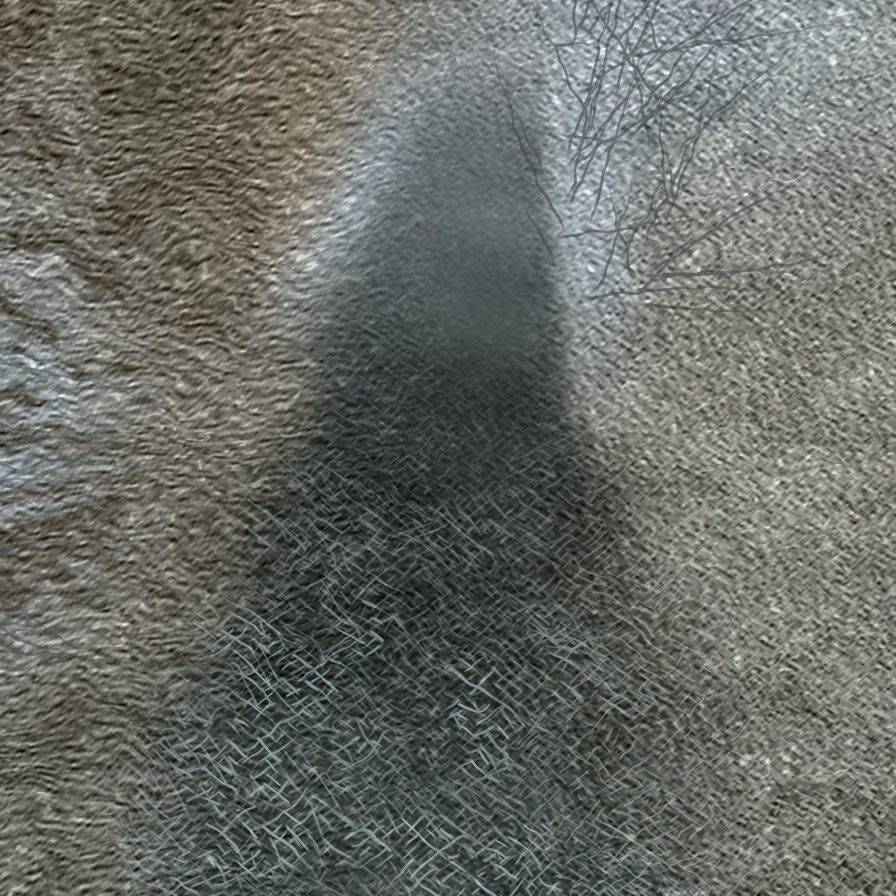
Write a WebGL 1 fragment shader that draws this texture.

```glsl
precision highp float;
// A dark misty cone over rippled, cracked ground with frost and bare twigs.
uniform vec2 u_resolution;
const vec3 SHADOW = vec3(0.135, 0.157, 0.150);
const vec3 MIST = vec3(0.37, 0.41, 0.42);
const vec3 FROST = vec3(0.60, 0.65, 0.69);
const vec3 EARTH = vec3(0.40, 0.38, 0.33);
const vec3 SAND = vec3(0.49, 0.49, 0.455);
const vec3 MOSS = vec3(0.36, 0.365, 0.335);
const vec3 SEAM_TINT = vec3(0.62, 0.71, 0.72);
const vec3 BARK = vec3(0.26, 0.28, 0.29);
const float SEAM_ROWS = 82.0;
const float RELIEF = 0.32;
const int TWIGS = 46;

float hash(vec2 p) {
  vec3 q = fract(vec3(p.xyx) * 0.1031);
  q += dot(q, q.yzx + 33.33);
  return fract((q.x + q.y) * q.z);
}
float noise(vec2 p) {
  vec2 i = floor(p), f = fract(p);
  f = f * f * (3.0 - 2.0 * f);
  return mix(mix(hash(i), hash(i + vec2(1.0, 0.0)), f.x),
             mix(hash(i + vec2(0.0, 1.0)), hash(i + 1.0), f.x), f.y);
}
float fbm(vec2 p) {
  float sum = 0.0, gain = 0.533;
  for (int i = 0; i < 4; i++) {
    sum += gain * noise(p);
    p = mat2(1.6, 1.2, -1.2, 1.6) * p + 7.3;
    gain *= 0.5;
  }
  return sum;
}
vec2 turn(vec2 p, float a) {
  return vec2(cos(a) * p.x + sin(a) * p.y, cos(a) * p.y - sin(a) * p.x);
}
float blob(vec2 p, vec2 center, vec2 radius) {
  vec2 d = (p - center) / radius;
  return exp(-dot(d, d));
}
// Rows of thin, wavering, broken strokes along the turned x axis.
float strokes(vec2 p, float angle, float rows, float seed) {
  vec2 q = turn(p, angle) * rows;
  q.y += 1.3 * noise(q * 0.23 + seed) + 0.35 * noise(q * 0.9 + seed);
  float row = floor(q.y);
  float dash = smoothstep(0.42, 0.66, noise(vec2(q.x * 0.7 + 91.0 * hash(vec2(row, seed)), row * 3.7)));
  float blur = 1.1 * rows / u_resolution.y;
  return dash * (1.0 - smoothstep(0.04, 0.08 + blur, abs(q.y - row - 0.5)));
}
// Embossed folds running along the turned x axis.
float folds(vec2 p, float angle, vec2 scale) {
  vec2 q = turn(p, angle) * scale;
  return noise(q) - noise(q + vec2(0.25, 0.75));
}
// Random curved twigs leaving a box, fanned about a heading.
float twigs(vec2 p, vec2 corner, vec2 size, float heading, float fan, float seed) {
  float pixel = 1.0 / u_resolution.y, ink = 0.0;
  for (int i = 0; i < TWIGS; i++) {
    vec2 id = vec2(float(i), seed);
    vec2 root = corner + size * vec2(hash(id), hash(id + 13.1));
    vec2 q = turn(p - root, heading + fan * (hash(id + 27.7) - 0.5));
    float reach = 0.10 + 0.26 * hash(id + 39.3);
    q.y += (hash(id + 51.9) - 0.5) * 1.6 * q.x * q.x + 0.006 * (noise(q.xx * 45.0 + id) - 0.5);
    float width = 0.0010 * (1.0 - 0.7 * clamp(q.x / reach, 0.0, 1.0));
    float span = smoothstep(0.0, 0.02, q.x) * (1.0 - smoothstep(0.3 * reach, reach, q.x));
    ink = max(ink, span * (1.0 - smoothstep(width, width + 1.3 * pixel, abs(q.y))));
  }
  return ink;
}

void main() {
  vec2 p = gl_FragCoord.xy / u_resolution;
  vec2 warp = vec2(fbm(p * 9.0), fbm(p * 9.0 + 31.0)) - 0.5;
  vec2 w = p + 0.05 * warp, s = p + 0.015 * warp;
  float patches = fbm(p * vec2(13.0, 26.0) + 4.0 * warp);
  // Ground tones
  vec3 color = mix(EARTH, SAND, smoothstep(0.45, 0.8, w.x));
  color = mix(color, MOSS, 0.8 * (1.0 - smoothstep(0.05, 0.42, w.y)));
  color += vec3(0.10, 0.075, 0.04) * blob(w, vec2(0.37, 0.85), vec2(0.09, 0.24));
  color = mix(color, FROST, 0.75 * blob(w, vec2(0.76, 1.0), vec2(0.32, 0.22)));
  color = mix(color, FROST, 0.8 * blob(w, vec2(0.0, 0.53), vec2(0.13, 0.25)) * smoothstep(0.3, 0.6, patches));
  color += 0.24 * (patches - 0.5);
  // Pale haze along both flanks of the cone
  color = mix(color, FROST, 0.85 * blob(turn(w - vec2(0.42, 0.79), 1.05), vec2(0.0), vec2(0.19, 0.06)));
  color = mix(color, FROST + 0.04, 0.9 * blob(w, vec2(0.65, 0.78), vec2(0.06, 0.20)));
  // Cone: soft on the left, crisp on the upper right
  float left = mix(0.19, 0.345, smoothstep(0.1, 0.65, w.y)) + 0.45 * max(w.y - 0.6, 0.0);
  float right = mix(0.77, 0.622, smoothstep(0.2, 0.63, w.y)) - 0.15 * max(w.y - 0.72, 0.0);
  float softLeft = mix(0.10, 0.045, smoothstep(0.2, 0.8, w.y));
  float softRight = mix(0.10, 0.015, smoothstep(0.3, 0.65, w.y));
  float cone = smoothstep(-softLeft, softLeft, w.x - left) * smoothstep(-softRight, softRight, right - w.x);
  cone *= 1.0 - smoothstep(0.80, 0.95, w.y);
  vec3 body = mix(SHADOW, MIST, smoothstep(0.44, 0.82, w.y));
  body = mix(body, vec3(0.20, 0.23, 0.225), 1.0 - smoothstep(0.05, 0.34, w.y));
  body += vec3(0.09, 0.075, 0.055) * blob(w, vec2(0.72, 0.26), vec2(0.14, 0.24));
  body += 0.16 * (fbm(p * vec2(9.0, 16.0) + 17.0) - 0.5);
  color = mix(color, body, 0.95 * cone);
  // Fine folds: shallow on the left, slanted on the right
  float calm = blob(p, vec2(0.54, 0.67), vec2(0.09, 0.24));
  float fold = mix(folds(w, 0.1, vec2(85.0, 220.0)), folds(s, -0.5, vec2(130.0, 240.0)), smoothstep(0.3, 0.6, w.x));
  fold += 0.7 * folds(p, 0.7, vec2(170.0, 290.0));
  color += RELIEF * fold * (1.0 - 0.8 * calm) * (1.0 - 0.45 * cone);
  // Crossing frosty seams, densest at the foot
  float low = 1.0 - smoothstep(0.15, 0.68, p.y);
  float foot = low * smoothstep(0.03, 0.28, p.x) * (1.0 - 0.6 * smoothstep(0.5, 0.85, p.x));
  float seam = max(strokes(s, -0.65, SEAM_ROWS, 3.0), 0.85 * strokes(s, 0.6, SEAM_ROWS * 1.15, 8.0));
  seam = max(seam, 0.7 * strokes(s, -0.95, SEAM_ROWS * 0.9, 14.0));
  color = mix(color, SEAM_TINT, 0.85 * seam * foot * (0.4 + 0.6 * smoothstep(0.3, 0.65, noise(p * 17.0 + 5.0))));
  // Fainter ridges on the right and over the cone
  float ridge = max(strokes(s, -0.6, 105.0, 21.0), strokes(s, 0.75, 115.0, 27.0));
  color = mix(color, vec3(0.70, 0.71, 0.67), ridge * (0.35 * smoothstep(0.55, 0.85, p.x) + 0.22 * cone * (1.0 - calm) + 0.12 * low));
  // Pale flecks
  float fleck = smoothstep(0.74, 0.92, noise(turn(w, 0.3) * vec2(110.0, 200.0)));
  color += 0.24 * fleck * (1.0 - 0.4 * cone) * (0.3 + 0.7 * patches) * (1.0 - 0.7 * calm);
  // Bare twigs at the upper right and left edge
  float bare = twigs(p, vec2(0.60, 0.66), vec2(0.16, 0.30), 1.0, 2.3, 3.0);
  bare = max(bare, 0.8 * twigs(p, vec2(-0.12, 0.27), vec2(0.14, 0.42), 0.1, 1.2, 8.0));
  bare = max(bare, 0.6 * strokes(s, 0.6, 48.0, 33.0) * blob(p, vec2(0.76, 0.87), vec2(0.14, 0.16)));
  bare = max(bare, 0.7 * strokes(s, 0.15, 48.0, 37.0) * blob(p, vec2(0.0, 0.52), vec2(0.15, 0.3)));
  color = mix(color, BARK, 0.6 * bare);
  gl_FragColor = vec4(clamp(color, 0.0, 1.0), 1.0);
}
```
